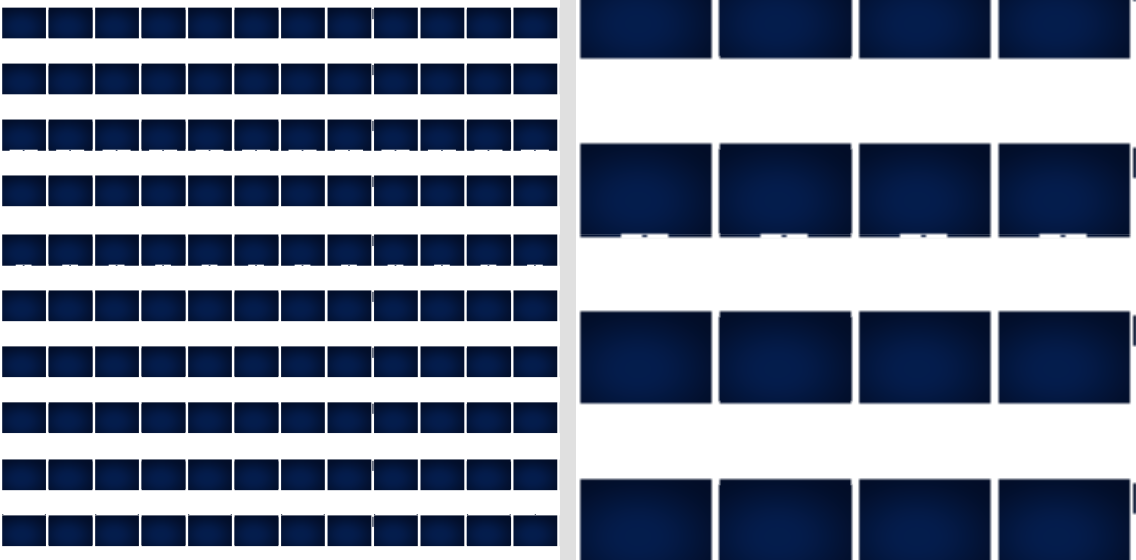
Left, the full canvas; right, a detail of the centre.
Reproduce this pattern procedurally as a three.js fragment shader.

```glsl
// Grid of 12 by 10 dark navy panels on white, in slightly uneven rows.
// Each panel is a soft-edged box with an off-centre glow; tabs, slivers and
// bottom notches are added or cut by column and row number.
varying vec2 vUv;

#define GRID vec2(12.0, 10.0)
#define PITCH vec2(0.0830, 0.0999)
#define START vec2(0.0015, -0.0089)
#define HALF_SIZE vec2(0.0391, 0.0274)
#define SOFT 0.0019
#define NICK 0.0010
#define PAPER vec3(1.0)
#define NAVY_GLOW vec3(0.016, 0.112, 0.300)
#define NAVY_DEEP vec3(0.008, 0.052, 0.155)

// Coverage of an axis-aligned box with smoothed edges
float box(vec2 p, vec2 center, vec2 halfSize) {
  vec2 d = abs(p - center) - halfSize;
  vec2 c = clamp(0.5 - d / SOFT, 0.0, 1.0);
  return c.x * c.y;
}

// 1 when two whole numbers are equal, else 0
float same(float a, float b) {
  return 1.0 - step(0.5, abs(a - b));
}

// Panel outline with its wear; y runs downward from the panel centre
float panelShape(vec2 p, vec2 cell) {
  vec2 h = HALF_SIZE;
  float shape = box(p, vec2(0.0), h);
  float odd = mod(cell.x, 2.0);

  // Wider flanks below clipped top corners
  float wide = max(odd * step(cell.x, 5.5), same(cell.x, 10.0));
  float flank = box(p, vec2(0.0, NICK), h + vec2(0.5 * NICK, -2.0 * NICK));
  shape = max(shape, wide * flank);

  // Sliver beside the upper left edge of the ninth column
  float sliver = box(p, vec2(-h.x - 1.9 * NICK, -0.58 * h.y), vec2(NICK, 0.33 * h.y));
  shape = max(shape, same(cell.x, 8.0) * sliver);

  // Bottom notches split by a central stud
  float longCut = same(cell.y, 2.0);
  float shortCut = same(cell.y, 4.0);
  float lip = box(p, vec2(0.0, h.y), vec2(h.x, NICK));
  shape = max(shape, (longCut + shortCut) * lip);
  float cutWidth = mix(0.36, 0.64, longCut) * h.x;
  vec2 foot = vec2(-0.02 * h.x, h.y + 0.5 * NICK);
  float cut = box(p, foot, vec2(cutWidth, 1.5 * NICK));
  float stud = box(p, foot, vec2(1.5 * NICK, NICK));
  shape *= 1.0 - (longCut + shortCut) * cut * (1.0 - stud);

  // Corner studs on top of the last row, a central one on its last panel
  float corner = box(vec2(abs(p.x), p.y), vec2(h.x - NICK, -h.y - NICK), vec2(NICK));
  float crown = box(p, vec2(0.0, -h.y - NICK), vec2(NICK));
  float studs = max((1.0 - odd) * corner, same(cell.x, 11.0) * crown);
  return max(shape, same(cell.y, 9.0) * studs);
}

// Glow low and left of centre, fading to the upper and right edges
vec3 panelColor(vec2 p) {
  vec2 q = p / HALF_SIZE - vec2(-0.12, 0.25);
  float fade = smoothstep(0.15, 1.55, length(q));
  return mix(NAVY_GLOW, NAVY_DEEP, fade);
}

void main() {
  // Close the wider gaps above the fifth and ninth rows
  vec2 p = vec2(vUv.x, 1.0 - vUv.y);
  p.y -= 0.0055 * step(0.393, p.y) + 0.0021 * step(0.797, p.y);

  // Panel number and position within it
  vec2 grid = (p - START) / PITCH;
  vec2 cell = clamp(floor(grid), vec2(0.0), GRID - 1.0);
  vec2 local = (grid - cell - 0.5) * PITCH;

  // The sliver may reach across the cell border
  float ink = panelShape(local, cell);
  vec2 next = min(cell + vec2(1.0, 0.0), GRID - 1.0);
  ink = max(ink, panelShape(local - vec2(PITCH.x, 0.0), next));

  gl_FragColor = vec4(mix(PAPER, panelColor(local), ink), 1.0);
}
```
